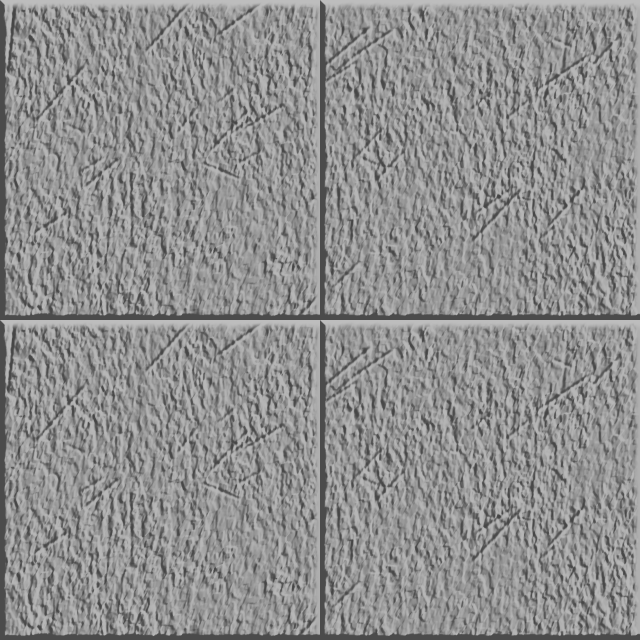
This texture is drawn by a Shadertoy shader. Its source:

```glsl
#define TILES 2.0                   // tiles across and down
#define GRAIN vec2(60.0, 34.0)      // grain cells per tile
#define LIGHT_STEP vec2(0.006, 0.0042)
#define RELIEF 4.9
#define BIAS 0.9
#define DARK 0.27
#define BRIGHT 0.72
#define RIM 0.74
#define BEVEL 0.017
#define SCRATCHES 23
#define SCRATCH_WIDTH 0.0045
#define SCRATCH_DEPTH 3.2

vec2 hash2(vec2 p) {
    vec3 q = fract(p.xyx * vec3(0.1031, 0.1030, 0.0973));
    q += dot(q, q.yzx + 33.33);
    return fract((q.xx + q.yz) * q.zy);
}

// Cellular plateaus: each scattered point owns a random height
float plateaus(vec2 p) {
    vec2 cell = floor(p), f = p - cell;
    float sum = 0.0, total = 0.0;
    for (int y = -1; y <= 1; y++)
        for (int x = -1; x <= 1; x++) {
            vec2 o = vec2(x, y);
            vec2 d = o + hash2(cell + o + 20.0) - f;
            float weight = exp(-9.0 * dot(d, d));
            sum += weight * hash2(cell + o + 371.0).x;
            total += weight;
        }
    return sum / total;
}

// Streaks, grains and grit, leaning with a slow wave
float grainHeight(vec2 p, float seed) {
    p.x += 0.016 * sin(6.0 * p.y + 3.0 * p.x + 2.0 * seed) - 0.09 * p.y;
    vec2 q = p * GRAIN + 137.0 * seed;
    return 0.6 * plateaus(q * vec2(0.8, 0.45) + 83.0)
         + plateaus(q) + 0.65 * plateaus(q * 1.8 + 41.0);
}

// Groove with a shaded wall and a lit wall beside it
float scratch(vec2 p, vec2 middle, float angle, float halfLength) {
    vec2 along = vec2(cos(angle), sin(angle));
    vec2 q = p - middle;
    float t = dot(q, along);
    float s = dot(q, vec2(-along.y, along.x)) + 0.0006 * sin(t * 260.0);
    float shaded = s / SCRATCH_WIDTH, lit = shaded + 2.0;
    float span = 1.0 - smoothstep(0.75, 1.0, abs(t) / halfLength);
    return span * (0.7 * exp(-lit * lit) - exp(-shaded * shaded));
}

float scratches(vec2 p, float seed) {
    float sum = 0.0;
    for (int i = 0; i < SCRATCHES; i++) {
        vec2 middle = hash2(vec2(float(i) + 3.0, 17.0 + 9.0 * seed));
        vec2 shape = hash2(vec2(float(i) + 61.0, 5.0 + 7.0 * seed));
        float angle = mix(0.48, 0.92, shape.x);
        if (i % 4 == 3) angle = -1.75 + 0.3 * shape.x;
        if (i % 11 == 5) angle = -0.4;
        float halfLength = mix(0.035, 0.14, shape.y * shape.y);
        sum += scratch(p, middle, angle, halfLength) * mix(0.5, 1.0, shape.y);
    }
    return sum;
}

float tileShade(vec2 uv) {
    vec2 p = fract(uv);
    float seed = mod(floor(uv.x), 2.0);   // columns alternate, rows repeat

    // Grain lit from the upper right, rougher in patches
    float height = grainHeight(p, seed);
    float slope = RELIEF * (height - grainHeight(p + LIGHT_STEP, seed));
    slope *= mix(0.6, 1.4, plateaus(p * vec2(12.0, 8.0) + 29.0 * seed));
    slope += SCRATCH_DEPTH * scratches(p, seed);

    // Long gouge in the upper left corner of even columns
    slope += (1.0 - seed) * 5.0 * scratch(p, vec2(0.037, 0.89), -1.66, 0.14);

    // Worn bevels: lit at right and top, shaded at left and bottom
    float wear = 0.005 * (height - 1.12);
    vec2 low = p + wear, high = 1.0 - p + wear;
    float soft = 0.003;
    float left = 1.0 - smoothstep(BEVEL - soft, BEVEL + soft, low.x);
    left *= smoothstep(-soft, soft, 1.0 - p.y - p.x);
    float bottom = 1.0 - smoothstep(BEVEL - soft, BEVEL + soft, low.y);
    float right = 1.0 - smoothstep(0.0, BEVEL * 1.3, high.x);
    float top = 1.0 - smoothstep(BEVEL * 0.4, BEVEL * 1.9, high.y);
    slope = mix(slope, 1.6, right);
    slope = mix(slope, -3.8, max(left, bottom));

    float grey = mix(DARK, BRIGHT, 1.0 / (1.0 + exp(-slope - BIAS)));
    return mix(grey, RIM, top * (1.0 - left));
}

void mainImage(out vec4 fragColor, in vec2 fragCoord) {
    // Average four samples for smooth edges
    float grey = 0.0;
    for (int i = 0; i < 4; i++) {
        vec2 offset = vec2(i % 2, i / 2) * 0.5 - 0.25;
        grey += 0.25 * tileShade((fragCoord + offset) / iResolution.xy * TILES);
    }
    fragColor = vec4(vec3(grey), 1.0);
}
```
